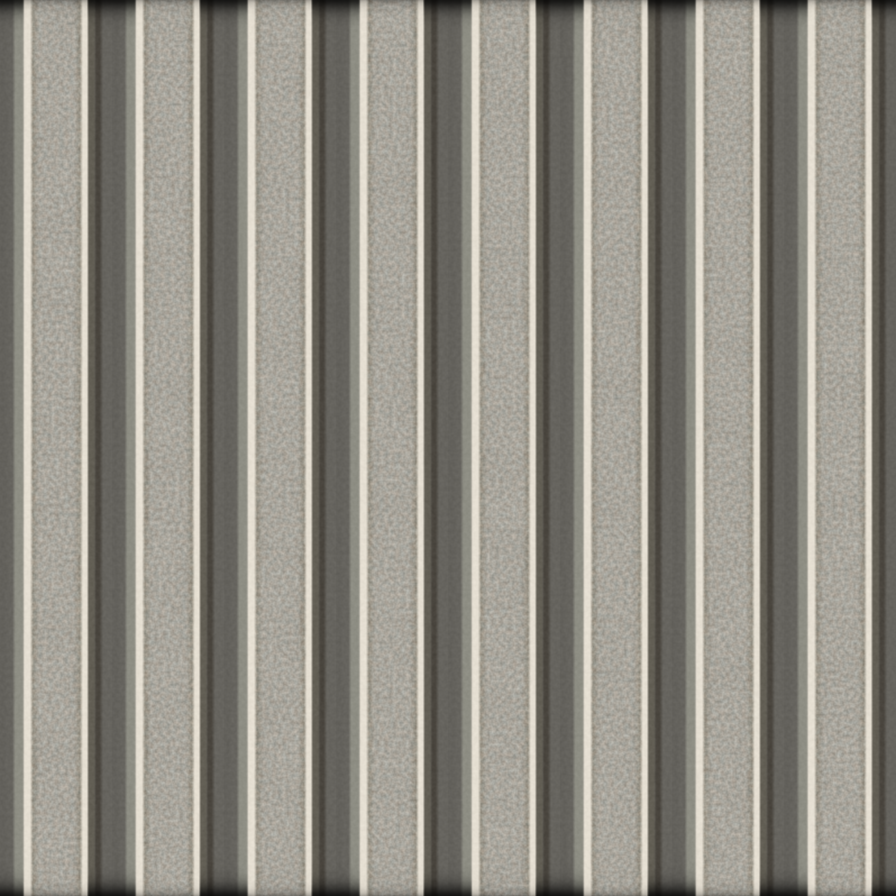
Write a WebGL 2 fragment shader that draws this texture.

```glsl
#version 300 es
precision highp float;
// Draws eight upright metal ribs with pale bevelled edges between dark grooves.

uniform vec2 u_resolution;
out vec4 outColor;

const float RIBS = 8.0;           // repeats across; each runs the full height
const float EDGE_SOFTNESS = 0.014; // in widths of one repeat
const float GRAIN_SCALE = 210.0;  // grain cells across the canvas
const float GRAIN_PLATE = 0.105;
const float GRAIN_GROOVE = 0.025;
const float END_DEPTH = 0.013;    // height of the shaded ends

const vec3 GROOVE    = vec3(0.400, 0.392, 0.370);
const vec3 CREASE    = vec3(0.285, 0.268, 0.240);
const vec3 OLIVE     = vec3(0.385, 0.370, 0.330);
const vec3 SIDE      = vec3(0.555, 0.555, 0.515);
const vec3 HIGHLIGHT = vec3(0.900, 0.875, 0.825);
const vec3 PLATE     = vec3(0.662, 0.648, 0.612);
const vec3 PLATE_RIM = vec3(0.595, 0.575, 0.525);

// Pseudo-random unit gradient for a lattice cell
vec2 cellGradient(vec2 cell) {
    vec3 p = fract(cell.xyx * vec3(0.1031, 0.1030, 0.0973));
    p += dot(p, p.yzx + 33.33);
    float angle = 6.28318 * fract((p.x + p.y) * p.z);
    return vec2(cos(angle), sin(angle));
}

float gradientNoise(vec2 p) {
    vec2 cell = floor(p), f = fract(p);
    vec2 blend = f * f * f * (f * (f * 6.0 - 15.0) + 10.0);
    float a = dot(cellGradient(cell), f);
    float b = dot(cellGradient(cell + vec2(1, 0)), f - vec2(1, 0));
    float c = dot(cellGradient(cell + vec2(0, 1)), f - vec2(0, 1));
    float d = dot(cellGradient(cell + vec2(1, 1)), f - vec2(1, 1));
    return mix(mix(a, b, blend.x), mix(c, d, blend.x), blend.y);
}

// Soft-edged strip from lo to hi
float band(float x, float lo, float hi, float soft) {
    return smoothstep(lo - soft, lo + soft, x) * (1.0 - smoothstep(hi - soft, hi + soft, x));
}

void main() {
    vec2 uv = gl_FragCoord.xy / u_resolution;
    float x = fract(uv.x * RIBS);
    float soft = max(EDGE_SOFTNESS, 0.75 * RIBS / u_resolution.x);

    // Groove floor with faint lengthwise lines, then its dark crease
    vec3 color = GROOVE + 0.012 * cos(x * 6.28318 * 16.0) * band(x, 0.12, 0.88, 0.04);
    color = mix(color, GROOVE * 0.95, band(x, 0.0, 0.05, 0.05));
    color = mix(color, CREASE, band(x, 0.845, 0.905, soft * 1.6));
    color = mix(color, OLIVE, band(x, 0.775, 0.845, soft));

    // Sloping side and bright bevels around the plate
    color = mix(color, SIDE, band(x, 0.125, 0.215, soft * 1.3));
    color = mix(color, HIGHLIGHT, band(x, 0.210, 0.785, soft));

    // Flat plate, darker toward its rims
    float plate = band(x, 0.281, 0.727, soft * 1.3);
    float rimDistance = min(x - 0.281, 0.727 - x);
    float rim = 1.0 - smoothstep(0.005, 0.075, rimDistance);
    color = mix(color, mix(PLATE, PLATE_RIM, rim), plate);

    // Fine grain, with slow changes of tone along each rib
    vec2 grainPoint = uv * GRAIN_SCALE;
    float grain = gradientNoise(grainPoint) + 0.5 * gradientNoise(grainPoint * 1.9 + 37.0);
    float tint = gradientNoise(grainPoint * 0.8 + 91.0);
    float tone = gradientNoise(uv * vec2(16.0, 22.0) + 11.0);
    color += grain * mix(GRAIN_GROOVE, GRAIN_PLATE, plate);
    color += plate * (0.018 * tone + 0.025 * tint * vec3(1.0, -0.2, -0.8));

    // Shaded ends: deep in the grooves, slight on the ribs
    float endDistance = min(uv.y, 1.0 - uv.y);
    float raised = band(x, 0.210, 0.785, soft);
    float grooveShade = 0.78 * exp(-pow(endDistance / END_DEPTH, 1.5));
    float ribShade = 0.32 * exp(-endDistance / (END_DEPTH * 0.4));
    color *= 1.0 - mix(grooveShade, ribShade, raised);

    outColor = vec4(clamp(color, 0.0, 1.0), 1.0);
}
```
